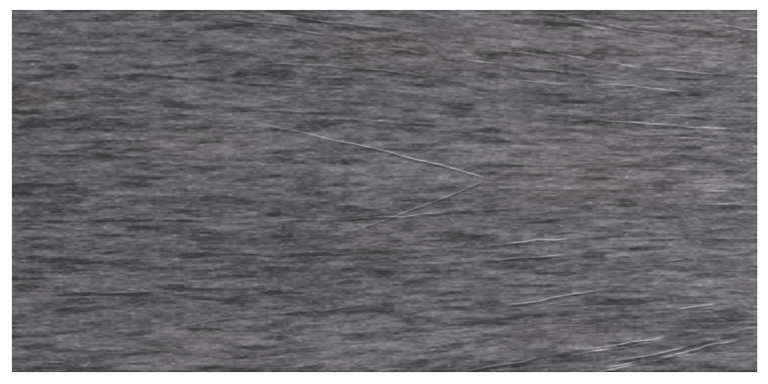
Reproduce this texture procedurally as a Shadertoy shader.

```glsl
const vec3 MARGIN_WHITE = vec3(1.0);
const vec3 WOOD_TINT = vec3(0.995, 0.98, 1.015);
const float WOOD_TONE = 0.403;
const vec2 BOARD_MIN = vec2(0.031, 0.031);
const vec2 BOARD_MAX = vec2(1.972, 0.974);
const vec2 APEX = vec2(1.27, 0.535);   // grain lines converge towards this point
const float FAN_TILT = 0.36;
const int CRACK_COUNT = 72;
const float CRACK_WIDTH = 0.0024;
const vec2 FLECK_CELL = vec2(0.036, 0.021);
const float FLECK_SHARE = 0.6;

float hash(vec2 p) {
    vec3 q = fract(vec3(p.xyx) * 0.1031);
    q += dot(q, q.yzx + 33.33);
    return fract((q.x + q.y) * q.z);
}

float noise(vec2 p) {
    vec2 cell = floor(p);
    vec2 f = fract(p);
    f = f * f * (3.0 - 2.0 * f);
    float low = mix(hash(cell), hash(cell + vec2(1, 0)), f.x);
    float high = mix(hash(cell + vec2(0, 1)), hash(cell + vec2(1, 1)), f.x);
    return mix(low, high, f.y);
}

// Noise centred on zero
float grain(vec2 p, vec2 frequency) {
    return noise(p * frequency + 40.0) - 0.5;
}

// Fine fibres and dark pores stretched along a gently fanning flow
float fibres(vec2 p) {
    float spread = 1.0 + 0.14 * smoothstep(0.5, 2.0, p.x);
    vec2 flow = vec2(p.x, (p.y - APEX.y) * spread + 0.6);
    flow.y += 0.02 * grain(p, vec2(2.0, 4.0)) + 0.005 * grain(p, vec2(12.0, 25.0));
    float tone = 0.035 * grain(flow, vec2(1.3, 15.0));
    tone += 0.055 * grain(flow, vec2(5.0, 50.0));
    tone += 0.10 * grain(flow + 3.0, vec2(14.0, 105.0));
    tone += 0.12 * grain(flow + 7.0, vec2(32.0, 185.0));
    tone += 0.09 * grain(p + 5.0, vec2(95.0, 190.0));
    float pores = smoothstep(0.56, 0.85, noise(flow * vec2(11.0, 88.0) + 15.0));
    return tone - 0.075 * pores;
}

// A bright edge with a shadow beneath; offset is the height above the ridge
float ridge(float offset, float shine, float shade) {
    float d = offset / CRACK_WIDTH;
    return shine * exp(-d * d) - shade * exp(-0.35 * (d + 1.9) * (d + 1.9));
}

// Long fine cracks, paler and steeper towards the right
float cracks(vec2 p) {
    float tone = 0.0;
    for (int i = 0; i < CRACK_COUNT; i++) {
        float id = float(i) + 1.0;
        vec2 start = vec2(2.2 * hash(vec2(id, 1.0)) - 0.3,
                          1.0 - pow(hash(vec2(id, 2.0)), 1.25));
        float span = mix(0.2, 0.9, hash(vec2(id, 3.0)));
        float along = (p.x - start.x) / span;
        float taper = smoothstep(0.0, 0.3, along) * smoothstep(1.0, 0.6, along);

        float tilt = FAN_TILT * (APEX.y - start.y)
                   * smoothstep(-0.2, 1.2, start.x + 0.5 * span);
        float height = start.y + tilt * (p.x - start.x);
        height += 0.022 * (noise(vec2(p.x * 3.0, id * 7.0)) - 0.5);
        height += 0.005 * (noise(vec2(p.x * 20.0, id * 9.0)) - 0.5);

        float broken = smoothstep(0.15, 0.75, noise(vec2(p.x * 16.0, id * 5.0)));
        float strength = taper * mix(0.2, 1.0, hash(vec2(id, 4.0)));
        float lit = mix(0.15, 1.0, smoothstep(0.3, 1.4, p.x));
        tone += strength * ridge(p.y - height, 0.26 * lit * broken, 0.09);
    }
    return tone;
}

// Two curved ridges that meet in a pointed arch
float arch(vec2 p) {
    float reach = max(APEX.x - p.x, 0.0);
    float waver = 0.008 * grain(p, vec2(14.0, 1.0));
    float fade = smoothstep(0.0, 0.03, reach) * smoothstep(0.75, 0.3, reach);
    float rise = 0.23 * pow(reach, 0.9) + waver;
    float upper = ridge(p.y - APEX.y - rise, 0.22, 0.08);
    float lower = ridge(p.y - APEX.y + 1.5 * rise, 0.12, 0.06);
    return fade * (upper + lower * smoothstep(0.4, 0.2, reach));
}

// Short slanted pale scratches scattered over the board
float flecks(vec2 p) {
    vec2 cell = floor(p / FLECK_CELL);
    vec2 jitter = vec2(hash(cell + 11.0), hash(cell + 23.0)) - 0.5;
    vec2 q = p - (cell + 0.5 + 0.5 * jitter) * FLECK_CELL;
    float angle = 1.3 * (hash(cell + 37.0) - 0.5);
    q = mat2(cos(angle), -sin(angle), sin(angle), cos(angle)) * q;
    float halfLength = mix(0.001, 0.007, hash(cell + 51.0));
    q.x = max(abs(q.x) - halfLength, 0.0);
    float present = step(hash(cell + 67.0), FLECK_SHARE);
    return present * 0.09 * hash(cell + 83.0) * exp(-dot(q, q) / 0.000006);
}

void mainImage(out vec4 fragColor, in vec2 fragCoord) {
    vec2 p = fragCoord / iResolution.xy * vec2(2.0, 1.0);
    float pixel = 1.0 / iResolution.y;

    // Broad light: darker at the left, paler to the right
    float tone = WOOD_TONE + 0.035 * (p.x - 1.0);
    tone += 0.02 * grain(p, vec2(1.5, 3.0));
    tone += fibres(p) + cracks(p) + arch(p) + flecks(p);

    // Board outline with a thin dark rim at top and bottom
    vec2 inset = min(p - BOARD_MIN, BOARD_MAX - p);
    tone -= 0.09 * smoothstep(0.008, 0.0, inset.y);
    float warmth = 0.008 * grain(p + 9.0, vec2(2.0, 8.0));
    vec3 wood = clamp(tone, 0.24, 0.8) * WOOD_TINT + vec3(warmth, 0.0, -warmth);

    float board = smoothstep(-0.7 * pixel, 0.7 * pixel, min(inset.x, inset.y));
    fragColor = vec4(mix(MARGIN_WHITE, wood, board), 1.0);
}
```
